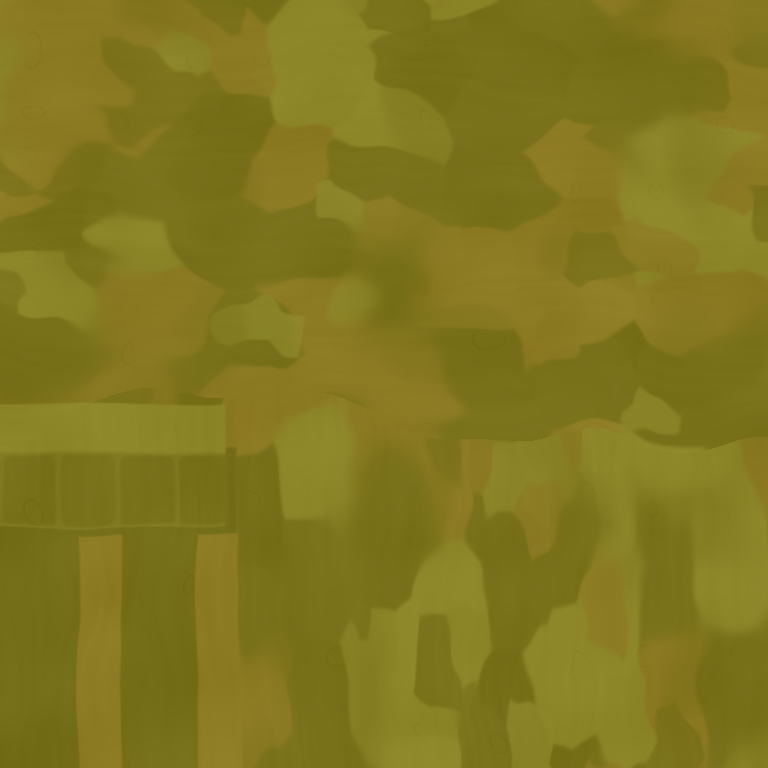
This texture is drawn by a WebGL 2 fragment shader. Its source:

```glsl
#version 300 es
precision highp float;
// Painted camouflage in olive and ochre: boxy, warped Voronoi patches, wide in the
// upper half and tall in the lower, blended with edges that vary from crisp to smoky.
// A block of planks and rounded tiles fills the lower left; faint grain covers all.

uniform vec2 u_resolution;
out vec4 fragColor;

const vec3 DARK = vec3(0.470, 0.440, 0.100);
const vec3 OCHRE = vec3(0.550, 0.480, 0.138);
const vec3 LIGHT = vec3(0.550, 0.525, 0.160);

vec3 hash3(vec2 p) {
  vec3 q = fract(p.xyx * vec3(0.1031, 0.1030, 0.0973));
  q += dot(q, q.yxz + 33.33);
  return fract((q.xxy + q.yzz) * q.zyx);
}

float noise(vec2 p) {
  vec2 i = floor(p), f = fract(p);
  f = f * f * (3.0 - 2.0 * f);
  vec2 e = vec2(0.0, 1.0);
  return mix(mix(hash3(i).x, hash3(i + e.yx).x, f.x),
             mix(hash3(i + e.xy).x, hash3(i + e.yy).x, f.x), f.y);
}

vec2 warp(vec2 p) {
  return vec2(noise(p + 17.0), noise(p + 53.0)) - 0.5;
}

// Voronoi patches, premultiplied; cells beyond the coverage stay clear.
vec4 patches(vec2 p, float seed, float crispness, float coverage) {
  vec2 cell = floor(p);
  vec4 sum = vec4(0.0);
  float total = 0.0, nearest = 8.0;
  for (int y = -1; y <= 1; y++)
  for (int x = -1; x <= 1; x++) {
    vec2 id = cell + vec2(x, y);
    vec3 h = hash3(id + seed), g = hash3(id + seed + 71.0);
    vec2 d = p - id - 0.5 - 0.85 * (h.xy - 0.5);
    vec2 d2 = d * d;
    float dist = sqrt(sqrt(dot(d2, d2)));
    vec3 tint = h.z < 0.39 ? DARK : h.z < 0.74 ? OCHRE : LIGHT;
    tint += 0.025 * dot(d, g.xy - 0.5) + 0.012 * (g.y - 0.5);
    float n = min(nearest, dist);
    float keep = exp(crispness * (n - nearest));
    float weight = exp(crispness * (n - dist));
    sum = sum * keep + weight * step(g.z, coverage) * vec4(tint, 1.0);
    total = total * keep + weight;
    nearest = n;
  }
  return sum / total;
}

float box(vec2 p, vec2 lo, vec2 hi, float soft) {
  vec2 a = smoothstep(lo - soft, lo + soft, p);
  vec2 b = smoothstep(hi + soft, hi - soft, p);
  return a.x * a.y * b.x * b.y;
}

// Thin broken ovals scattered like knots in wood.
float knots(vec2 p) {
  vec2 id = floor(p);
  vec3 h = hash3(id + 211.0);
  vec2 d = (fract(p) - 0.5 - 0.3 * (h.xy - 0.5)) * vec2(1.0 + h.x, 1.0 + h.y);
  float ring = abs(length(d) - 0.12 - 0.13 * h.z);
  return smoothstep(0.025, 0.0, ring) * step(h.z, 0.55)
       * smoothstep(0.35, 0.65, noise(p * 3.0));
}

void main() {
  vec2 p = gl_FragCoord.xy / u_resolution;
  vec2 wobble = 0.035 * warp(p * 9.0) + 0.012 * warp(p * 26.0);
  vec2 w = p + wobble;
  bool tall = w.y < 0.45 + 0.12 * (noise(vec2(p.x * 5.0, 3.0)) - 0.5);

  // Large patches, then sparse small ones on top
  float smoke = smoothstep(0.5, 0.75, noise(p * 6.0 + 9.0));
  float crispness = mix(55.0, 9.0, smoke);
  vec2 scale = tall ? vec2(13.0, 6.5) : vec2(8.5, 11.0);
  vec3 color = patches(w * scale, 31.0, crispness, 1.0).rgb;
  vec4 small = patches(w * scale * 1.7, 137.0, crispness * 0.7, 0.2);
  color = mix(color, small.rgb / max(small.a, 0.001), small.a * 0.85);

  // Smoky darkening between patches
  float shade = smoothstep(0.55, 0.85, noise(w * vec2(11.0, 9.0) + 40.0));
  color = mix(color, DARK - 0.012, 0.35 * shade);

  // Lower left block: dark ground, upright planks, a pale beam and a row of tiles
  vec2 b = p + 0.2 * wobble;
  float mottle = noise(b * 9.0) - 0.5;
  color = mix(color, DARK - vec3(0.015, 0.013, 0.008) + 0.025 * mottle,
              box(b, vec2(-0.1), vec2(0.31, 0.42), 0.003));
  for (int i = 0; i < 2; i++) {
    float left = 0.102 + 0.155 * float(i);
    color = mix(color, OCHRE + 0.02 * mottle,
                box(b, vec2(left, -0.1), vec2(left + 0.056, 0.305), 0.002));
  }
  color = mix(color, LIGHT, box(b, vec2(-0.1, 0.315), vec2(0.295, 0.475), 0.002));
  vec2 tile = vec2((fract(b.x / 0.076) - 0.5) * 0.076, b.y - 0.363);
  float edge = length(max(abs(tile) - vec2(0.025, 0.035), 0.0));
  float row = step(b.y, 0.43) * step(b.x, 0.304);
  color = mix(color, DARK + 0.02 * mottle,
              row * box(b, vec2(-0.1, 0.315), vec2(0.3, 0.412), 0.004)
              * mix(0.65, 1.0, smoothstep(0.014, 0.006, edge)));

  // Brush grain along the patches, soft tone drift and faint knots
  vec2 grain = tall ? vec2(130.0, 9.0) : vec2(9.0, 130.0);
  color += 0.010 * (noise(w * grain) - 0.5);
  color += 0.022 * (noise(w * vec2(14.0, 17.0) + 80.0) - 0.5);
  color -= 0.016 * knots(w * 10.0);
  fragColor = vec4(color, 1.0);
}
```
